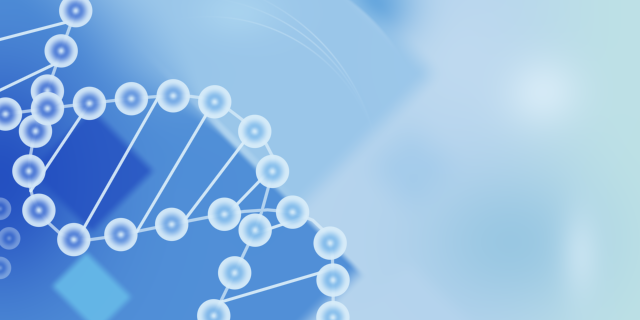
A Shadertoy shader for this background:

```glsl
// A beaded double helix over soft, diagonal panes of blue light.
// Two bent curves give the strands; loops set beads, links and rungs on them.
// The backdrop blends blurred diamonds, round glows and fine arcs.

const float HEIGHT = 384.0;   // canvas height in design units, y runs down
const float BEAD_RADIUS = 20.0;
const vec3 DEEP  = vec3(0.13, 0.30, 0.75);
const vec3 BLUE  = vec3(0.30, 0.55, 0.84);
const vec3 SKY   = vec3(0.57, 0.76, 0.91);
const vec3 PALE  = vec3(0.71, 0.83, 0.93);
const vec3 AQUA  = vec3(0.74, 0.88, 0.90);
const vec3 CYAN  = vec3(0.40, 0.73, 0.91);
const vec3 WHITE = vec3(0.87, 0.94, 0.98);

// Smooth ramp: zero before t = 0, slope one after it
float bend(float t, float width) {
    return 0.5 * (t + sqrt(t * t + width * width));
}

vec2 strandA(float k) {
    float bulge = 24.0 * exp(-2.0 * (k - 10.3) * (k - 10.3));
    return vec2(
        85.0 - 19.0 * k + 84.0 * bend(k - 4.85, 1.2) - 66.0 * bend(k - 11.1, 0.4) + bulge,
        13.0 + 48.3 * k - 62.0 * bend(k - 5.9, 0.4) + 59.0 * bend(k - 9.95, 0.4));
}

vec2 strandB(float k) {
    return vec2(
        7.0 + 50.5 * k - 76.0 * bend(k - 6.65, 0.4),
        135.0 - 7.0 * k + 59.0 * bend(k - 5.05, 0.8) + 20.0 * smoothstep(7.0, 8.0, k));
}

float segment(vec2 p, vec2 a, vec2 b) {
    vec2 ab = b - a;
    return length(p - a - ab * clamp(dot(p - a, ab) / dot(ab, ab), 0.0, 1.0));
}

float stroke(float dist, float halfWidth, float aa) {
    return 1.0 - smoothstep(halfWidth - aa, halfWidth + aa, dist);
}

float glow(vec2 p, vec2 center, vec2 radius) {
    vec2 q = (p - center) / radius;
    return exp(-dot(q, q));
}

// Box turned by 45 degrees; x extent runs down-right, y extent up-right
float diamond(vec2 p, vec2 center, vec2 extent, float blur) {
    vec2 q = p - center;
    q = abs(vec2(q.x + q.y, q.x - q.y) * 0.7071) - extent;
    return (1.0 - smoothstep(-blur, blur, q.x)) * (1.0 - smoothstep(-blur, blur, q.y));
}

vec3 backdrop(vec2 p) {
    float down = p.x + p.y, across = p.x - p.y;
    vec3 col = mix(PALE, AQUA, smoothstep(540.0, 768.0, p.x));

    // Right side: cool shadows and bright patches
    col = mix(col, vec3(0.58, 0.77, 0.88), 0.85 * glow(p, vec2(615, 290), vec2(105, 85)));
    col = mix(col, SKY, 0.45 * diamond(p, vec2(495, 200), vec2(36), 28.0));
    col = mix(col, PALE, 0.8 * diamond(p, vec2(490, 400), vec2(60), 14.0));
    col = mix(col, WHITE, 0.8 * glow(p, vec2(648, 110), vec2(48, 42)));
    col = mix(col, WHITE, 0.5 * glow(p, vec2(697, 305), vec2(24, 55)));
    col = mix(col, vec3(0.76, 0.86, 0.94), 0.7 * glow(p, vec2(550, 70), vec2(80, 90)));
    float outside = smoothstep(247.0, 252.0, length(p - vec2(270, 200)));
    col = mix(col, vec3(0.36, 0.63, 0.86), 0.9 * outside * glow(p, vec2(445, 5), vec2(50, 45)));

    // Left side: sky pane, then the large blue pane
    col = mix(col, SKY, 0.75 * diamond(p, vec2(240, 25), vec2(242, 153), 16.0));
    float edgeBlur = mix(95.0, 7.0, smoothstep(180.0, 440.0, down));
    float pane = 1.0 - smoothstep(105.0 - edgeBlur, 105.0 + edgeBlur, across);
    pane *= 1.0 - smoothstep(735.0, 775.0, down);
    col = mix(col, BLUE, 0.96 * pane);
    col = mix(col, SKY, 0.35 * glow(p, vec2(195, 75), vec2(75, 55)));
    col = mix(col, vec3(0.70, 0.86, 0.95), 0.55 * glow(p, vec2(285, 15), vec2(50, 30)));

    // Deep blue pool and its pointed pane
    col = mix(col, DEEP, 0.95 * glow(p, vec2(0, 215), vec2(110, 135)));
    col = mix(col, DEEP, 0.75 * diamond(p, vec2(110, 205), vec2(52), 7.0));
    col = mix(col, CYAN, 0.9 * diamond(p, vec2(110, 350), vec2(38, 29), 6.0));

    // Fine light arcs
    for (int i = 0; i < 3; i++) {
        float f = float(i);
        float ring = abs(length(p - vec2(200.0 + 25.0 * f, 230)) - 258.0 + 24.0 * f);
        float fade = glow(p, vec2(375.0 - 20.0 * f, 60), vec2(65));
        col = mix(col, WHITE, 0.35 * fade * stroke(ring, 0.8, 1.0));
    }
    float streak = abs(across - 112.0) * 0.7071;
    return mix(col, WHITE, 0.3 * glow(p, vec2(270, 158), vec2(75)) * stroke(streak, 4.0, 3.0));
}

vec3 addBead(vec3 col, vec2 p, vec2 center, float radius, float opacity, float aa) {
    float r = length(p - center) / radius;
    vec3 core = mix(vec3(0.27, 0.45, 0.83), vec3(0.50, 0.73, 0.92), smoothstep(40.0, 300.0, center.x));
    vec3 body = mix(core, WHITE, 0.92 * smoothstep(0.25, 0.88, r));
    body = mix(body, WHITE, 0.85 * exp(-22.0 * r * r));
    return mix(col, body, opacity * stroke(r * radius, radius, aa));
}

void mainImage(out vec4 fragColor, in vec2 fragCoord) {
    float unit = HEIGHT / iResolution.y, aa = 0.75 * unit;
    vec2 p = vec2(fragCoord.x, iResolution.y - fragCoord.y) * unit;
    vec3 col = backdrop(p);

    // Rungs between the strands, and two leaving at the left
    float rung = 1e4, link = 1e4;
    for (int i = 0; i < 7; i++) {
        float f = float(i), sway = 0.42 * sin(f);
        rung = min(rung, segment(p, strandB(2.0 + 1.3 * f + sway), strandA(4.5 + 1.22 * f + sway)));
    }
    for (int i = 0; i < 2; i++) {
        float f = float(i);
        rung = min(rung, segment(p, strandA(0.25 + 1.05 * f), vec2(-10.0, 50.0 + 63.0 * f)));
    }

    // Links follow each strand in short pieces
    for (int i = -3; i < 39; i++) {
        float k = float(i) / 3.0, next = k + 1.0 / 3.0;
        link = min(link, segment(p, strandA(k), strandA(next)));
        if (i < 30) link = min(link, segment(p, strandB(k), strandB(next)));
    }
    col = mix(col, WHITE, 0.7 * stroke(link, 1.9, aa));
    col = mix(col, WHITE, 0.9 * stroke(rung, 1.8, aa));

    // Beads: a faint far trio, then both strands
    for (int i = -1; i < 2; i++) {
        float f = float(i);
        col = addBead(col, p, vec2(11.0 - 11.0 * f * f, 286.0 + 35.5 * f), 13.5, 0.4, aa);
    }
    for (int i = 0; i < 14; i++) col = addBead(col, p, strandA(float(i)), BEAD_RADIUS, 0.95, aa);
    for (int i = 0; i < 11; i++) col = addBead(col, p, strandB(float(i)), BEAD_RADIUS, 0.95, aa);
    fragColor = vec4(col, 1.0);
}
```
